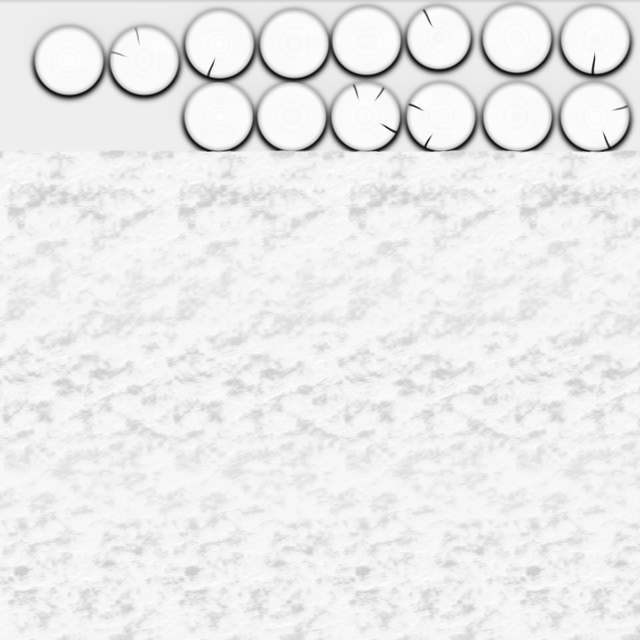
Give the GLSL for this texture map, as a Shadertoy shader.

```glsl
// Pale occlusion map: two rows of sawn log ends above rough streaked stone.

const float STRIP_BASE = 0.7645;   // height where the stone begins
const float STONE_REPEAT = 3.75;   // stone tiles across the canvas
const int TOP_LOGS = 8;
const int LOG_COUNT = 14;
const int CRACK_COUNT = 12;

// Each crack: log index, angle, inner reach, darkness
const vec4 CRACKS[CRACK_COUNT] = vec4[CRACK_COUNT](
    vec4(1, 2.89, 0.45, 0.4), vec4(1, 1.84, 0.4, 0.35),
    vec4(2, -1.91, 0.35, 0.8), vec4(5, 2.08, 0.3, 0.7),
    vec4(7, -1.64, 0.3, 0.9), vec4(10, 1.94, 0.45, 0.6),
    vec4(10, 1.02, 0.45, 0.6), vec4(10, -0.47, 0.4, 0.9),
    vec4(11, 2.78, 0.45, 0.8), vec4(11, -2.05, 0.5, 0.9),
    vec4(13, 0.32, 0.45, 0.6), vec4(13, -1.12, 0.4, 0.8));

float hash(vec2 p) {
    return fract(sin(dot(p, vec2(127.1, 311.7))) * 43758.5453);
}

// Lattice value that wraps every 'period' columns with a sheared row shift
float lattice(vec2 cell, float period, float shift) {
    return hash(vec2(mod(cell.x, period), cell.y + shift * floor(cell.x / period)));
}

float noise(vec2 p, float period, float shift) {
    vec2 i = floor(p), f = fract(p);
    f = f * f * (3.0 - 2.0 * f);
    vec2 e = vec2(1, 0);
    return mix(mix(lattice(i, period, shift), lattice(i + e.xy, period, shift), f.x),
               mix(lattice(i + e.yx, period, shift), lattice(i + e.xx, period, shift), f.x), f.y);
}

// Tilted streaks, repeating sideways
float streaks(vec2 uv) {
    float u = uv.x * STONE_REPEAT;
    float period = 8.0, shift = 3.0, rows = 56.0, amp = 1.0, sum = 0.0, total = 0.0;
    float bend = noise(vec2(u * 6.0, uv.y * 36.0), 6.0, 0.0) * 0.012;
    for (int k = 0; k < 4; k++) {
        sum += amp * noise(vec2(u * period, (uv.y + bend) * rows - shift * u), period, shift);
        total += amp;
        period *= 2.0;
        shift *= 2.0;
        rows *= 1.9;
        rows = floor(rows);
        amp *= 0.82;
    }
    return sum / total;
}

float stone(vec2 uv) {
    float f = streaks(uv);
    float relief = f - streaks(uv + vec2(-0.002, 0.004));
    float rough = 0.75 + 0.25 * cos((uv.y - 0.4) * 20.0);
    float pits = smoothstep(0.43, 0.8, f);
    return clamp(0.968 - 0.17 * rough * pits + 0.1 * rough * relief, 0.0, 1.0);
}

// Centre in xy, radius in z
vec3 logAt(int index) {
    bool top = index < TOP_LOGS;
    float column = float(top ? index : index - 6);
    float bump = exp(-pow(abs(column - 5.0) / 1.3, 2.0));
    float x = 0.108 + 0.1176 * column;
    if (!top) return vec3(x - 0.0072 * sin(3.14159 * (column - 1.6) / 5.8), 0.8177, 0.0534);
    float y = column < 2.0 ? 0.905 : 0.931 + 0.0065 * smoothstep(3.0, 5.0, column);
    return vec3(x - 0.0104 * bump, y + 0.004 * bump, index == 5 ? 0.0495 : 0.0534);
}

float crack(vec2 p, float angle, float inner) {
    vec2 axis = vec2(cos(angle), sin(angle));
    float along = dot(p, axis);
    float across = axis.x * p.y - axis.y * p.x + 0.012 * sin(along * 9.0);
    float width = 0.03 + 0.06 * max(along - inner, 0.0);
    return smoothstep(inner, inner + 0.3, along) * smoothstep(width, 0.0, abs(across));
}

// Sawn face in units of its radius
float logFace(vec2 p, int index) {
    float seed = float(index);
    float wobble = noise(p * 2.5 + seed * 7.0, 512.0, 0.0);
    float dist = length(p);
    float rings = sin(dist * 32.0 + wobble * 6.0 + seed);
    float tone = 0.99 - 0.015 * wobble - 0.007 * rings * smoothstep(0.8, 0.3, dist);
    tone -= 0.2 * pow(smoothstep(0.8, 1.0, dist), 2.0);
    for (int k = 0; k < CRACK_COUNT; k++) {
        vec4 c = CRACKS[k];
        if (int(c.x) == index) tone *= 1.0 - c.w * crack(p, c.y, c.z);
    }
    return tone;
}

// Contact shadow, heaviest below the log
float logShadow(vec2 offset, float gap) {
    float down = 0.5 - 0.5 * normalize(offset + 1e-5).y;
    float strength = mix(0.22, 1.0, smoothstep(0.15, 0.85, down));
    float reach = mix(0.005, 0.0075, down);
    float g = max(gap, 0.0);
    return strength * exp(-g * g / (reach * reach)) + 0.04 * exp(-g / 0.02) * (1.0 - strength);
}

float logStrip(vec2 uv) {
    float light = 0.935 - 0.1 * smoothstep(0.994, 1.0, uv.y);
    float face = 0.0, cover = 0.0;
    for (int k = 0; k < LOG_COUNT; k++) {
        vec3 disc = logAt(k);
        vec2 offset = uv - disc.xy;
        float gap = length(offset) - disc.z;
        light *= 1.0 - logShadow(offset, gap);
        if (gap < 0.002) {
            face = logFace(offset / disc.z, k);
            cover = smoothstep(0.002, -0.002, gap);
        }
    }
    return mix(light, face, cover);
}

void mainImage(out vec4 fragColor, in vec2 fragCoord) {
    vec2 uv = fragCoord / iResolution.xy;
    // Ragged seam between stone and strip
    float seam = STRIP_BASE - 0.001 + 0.006 * (streaks(uv) - 0.5);
    float tone = mix(stone(uv), logStrip(uv), smoothstep(-0.002, 0.002, uv.y - seam));
    fragColor = vec4(vec3(tone), 1.0);
}
```
